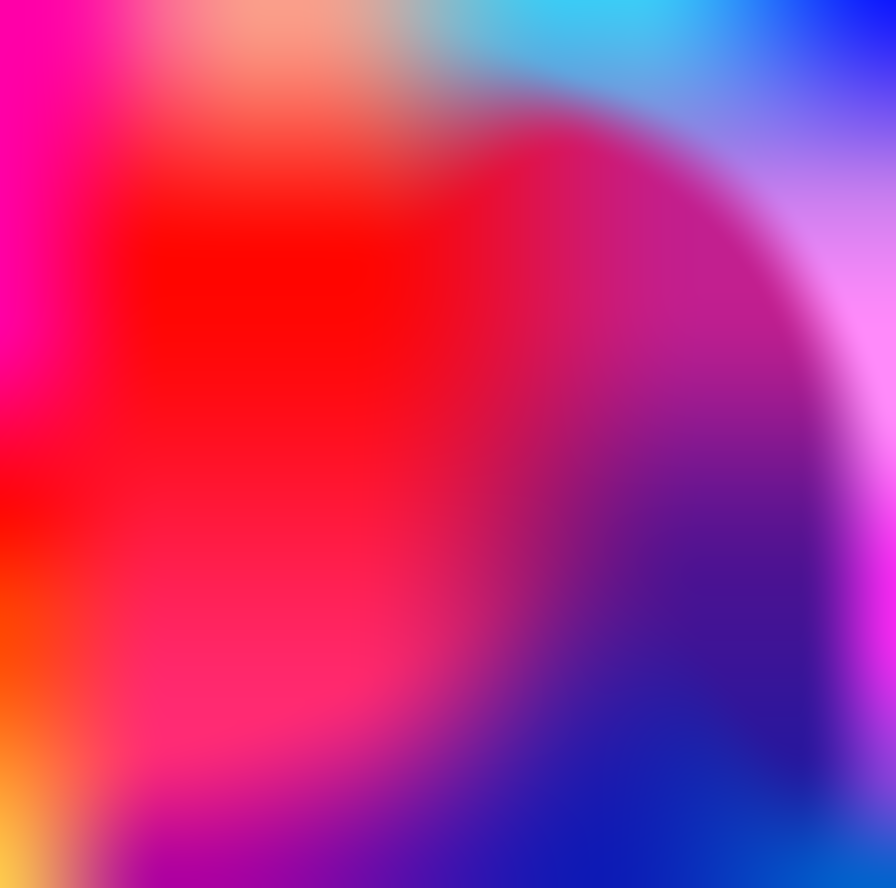
A WebGL 1 fragment shader for this background:

```glsl
precision highp float;

uniform vec2 u_resolution;

// Warm side
const vec3 SCARLET = vec3(1.0, 0.02, 0.0);
const vec3 ROSE = vec3(1.0, 0.17, 0.46);
const vec3 AMBER = vec3(1.0, 0.82, 0.3);
const vec3 ORANGE = vec3(1.0, 0.28, 0.0);
const vec3 MAGENTA = vec3(1.0, 0.0, 0.66);
const vec3 PEACH = vec3(0.98, 0.62, 0.54);

// Cool side
const vec3 NAVY = vec3(0.14, 0.09, 0.62);
const vec3 INDIGO = vec3(0.3, 0.07, 0.57);
const vec3 ORCHID = vec3(0.76, 0.12, 0.56);
const vec3 PURPLE = vec3(0.68, 0.0, 0.63);
const vec3 COBALT = vec3(0.05, 0.1, 0.71);
const vec3 OCEAN = vec3(0.0, 0.39, 0.8);

// Sky and right rim
const vec3 CYAN = vec3(0.2, 0.83, 0.98);
const vec3 BLUE = vec3(0.0, 0.05, 1.0);
const vec3 MAUVE = vec3(0.6, 0.38, 0.7);
const vec3 LAVENDER = vec3(0.72, 0.48, 0.92);
const vec3 PINK = vec3(1.0, 0.54, 0.98);
const vec3 FUCHSIA = vec3(0.97, 0.16, 0.95);
const vec3 PERIWINKLE = vec3(0.5, 0.27, 0.85);

// Rounded shoulder that separates the body from the rim
const vec2 SHOULDER_CENTER = vec2(0.55, 0.5);
const float SHOULDER_RADIUS = 0.37;
const float LEFT_GLOW_WIDTH = 0.19;

// Scarlet and rose melting into orchid and indigo
vec3 bodyColor(vec2 p) {
    vec3 warm = mix(ROSE, SCARLET, smoothstep(0.14, 0.7, p.y));
    vec3 cool = mix(NAVY, INDIGO, smoothstep(0.08, 0.4, p.y));
    cool = mix(cool, ORCHID, smoothstep(0.33, 0.68, p.y));
    return mix(warm, cool, smoothstep(0.38, 0.79, p.x));
}

// Purple to blue band with a rising upper edge
vec3 addFloor(vec3 color, vec2 p) {
    vec3 band = mix(PURPLE, COBALT, smoothstep(0.2, 0.68, p.x));
    band = mix(band, OCEAN, smoothstep(0.65, 1.0, p.x));
    float height = 0.15 + 0.6 * p.x * p.x;
    height = mix(height, 0.16, smoothstep(0.6, 0.9, p.x));
    return mix(band, color, smoothstep(0.0, height, p.y));
}

// Colours around the top and down the right side
vec3 rimColor(vec2 p) {
    float depth = 1.0 - p.y;
    vec3 sky = mix(MAGENTA, PEACH, smoothstep(0.0, 0.3, p.x));
    sky = mix(sky, CYAN, smoothstep(0.33, 0.64, p.x));
    sky = mix(sky, BLUE, smoothstep(0.7, 1.02, p.x));

    vec3 haze = mix(MAUVE, LAVENDER, smoothstep(0.55, 0.9, p.x));
    float hazeSide = smoothstep(0.4, 0.62, p.x);
    sky = mix(sky, haze, hazeSide * smoothstep(-0.05, 0.25, depth));

    float rightSide = smoothstep(0.5, 0.9, p.x);
    sky = mix(sky, PINK, rightSide * smoothstep(0.14, 0.38, depth));
    sky = mix(sky, FUCHSIA, rightSide * smoothstep(0.45, 0.67, depth));
    sky = mix(sky, PERIWINKLE, rightSide * smoothstep(0.7, 0.92, depth));
    return mix(sky, OCEAN, rightSide * smoothstep(0.87, 1.01, depth));
}

// Rim coverage: wide fade on the left, tighter along the shoulder
float rimMask(vec2 p) {
    float d = length(max(p - SHOULDER_CENTER, 0.0)) - SHOULDER_RADIUS;
    float tight = smoothstep(0.42, 0.66, p.x);
    float start = mix(-0.17, -0.03, tight);
    float spread = mix(0.3, 0.09, tight);
    spread += 0.03 * (1.0 - smoothstep(0.4, 0.7, p.y));
    return smoothstep(start, start + spread, d);
}

// Amber, orange and magenta glow from the left edge
vec3 addLeftGlow(vec3 color, vec2 p) {
    vec3 glow = mix(AMBER, ORANGE, smoothstep(-0.02, 0.3, p.y));
    glow = mix(glow, SCARLET, smoothstep(0.28, 0.45, p.y));
    glow = mix(glow, MAGENTA, smoothstep(0.4, 0.65, p.y));
    return mix(glow, color, smoothstep(-0.02, LEFT_GLOW_WIDTH, p.x));
}

void main() {
    vec2 p = gl_FragCoord.xy / u_resolution;
    vec3 color = addFloor(bodyColor(p), p);
    color = mix(color, rimColor(p), rimMask(p));
    color = addLeftGlow(color, p);
    gl_FragColor = vec4(color, 1.0);
}
```
